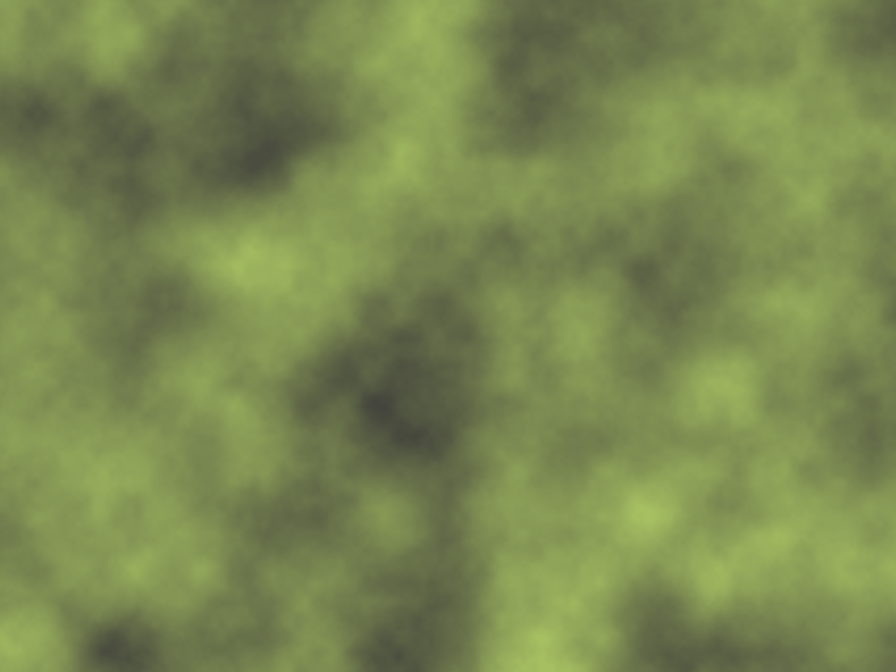
Reproduce this texture procedurally as a Shadertoy shader.

```glsl
// Soft mossy clouds: dark olive hollows drifting through pale green.
// Layered value noise, each octave half the size and strength of the last,
// picks a shade along a two-colour ramp.

const vec3 SHADOW_OLIVE = vec3(0.25, 0.25, 0.23);
const vec3 PALE_MOSS    = vec3(0.65, 0.75, 0.38);
const float CELLS_PER_HEIGHT = 5.0;
const float CONTRAST = 1.4;
const int OCTAVES = 6;

// Integer hash of a lattice cell, 0 to 1
float hashCell(ivec2 cell) {
    uvec2 q = uvec2(cell) * uvec2(1597334673u, 3812015801u);
    uint n = (q.x ^ q.y) * 1597334673u;
    n = (n ^ (n >> 15)) * 2246822519u;
    n ^= n >> 13;
    return float(n >> 8) / 16777216.0;
}

// Smoothly blended random values on a square lattice
float valueNoise(vec2 p) {
    ivec2 cell = ivec2(floor(p));
    vec2 f = fract(p);
    vec2 blend = f * f * (3.0 - 2.0 * f);
    float bottom = mix(hashCell(cell), hashCell(cell + ivec2(1, 0)), blend.x);
    float top = mix(hashCell(cell + ivec2(0, 1)), hashCell(cell + ivec2(1, 1)), blend.x);
    return mix(bottom, top, blend.y);
}

// Normalised sum of octaves, 0 to 1
float cloudNoise(vec2 p, int octaves, float gain) {
    float sum = 0.0;
    float total = 0.0;
    float amplitude = 1.0;
    for (int i = 0; i < octaves; i++) {
        sum += amplitude * valueNoise(p);
        total += amplitude;
        amplitude *= gain;
        p = p * 2.0 + vec2(17.3, 9.7);
    }
    return sum / total;
}

// Stretch a value about the middle grey
float stretchContrast(float value, float contrast) {
    return clamp(0.5 + (value - 0.5) * contrast, 0.0, 1.0);
}

void mainImage(out vec4 fragColor, in vec2 fragCoord) {
    vec2 uv = fragCoord / iResolution.y;
    float cloud = cloudNoise(uv * CELLS_PER_HEIGHT + vec2(31.0, 12.0), OCTAVES, 0.5);
    float shade = stretchContrast(cloud, CONTRAST);
    fragColor = vec4(mix(SHADOW_OLIVE, PALE_MOSS, shade), 1.0);
}
```
